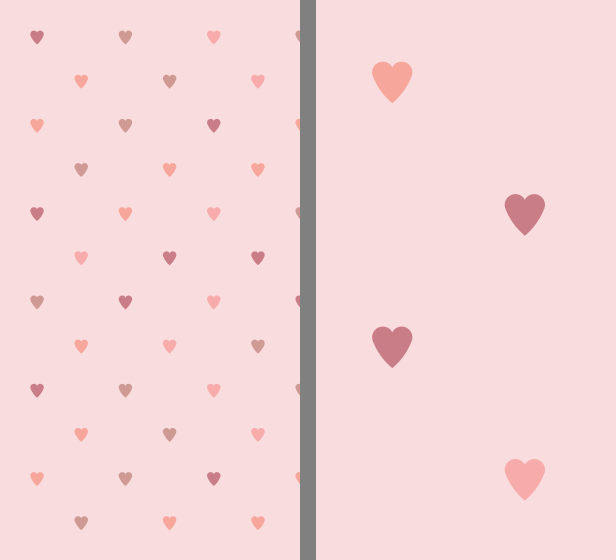
Left, the full canvas; right, a detail of the centre.
A Shadertoy shader for this pattern:

```glsl
// Small hearts in four rosy tints on a pale pink ground, on a staggered grid.
// Each heart is a distance function of two tangent arcs, mirrored in x;
// the tints follow a sequence that repeats every eight rows.

// Signed distance to a heart about 18 wide and 19 tall, centred on the origin
float heartDistance(vec2 p) {
    p.x = abs(p.x);
    vec2 lobe = vec2(4.3, 4.6);
    vec2 seamNormal = vec2(0.36, 0.933);
    float lobeArc = length(p - lobe) - 4.9;
    float sideArc = length(p - vec2(-19.12, 13.64)) - 30.0;
    return dot(p - lobe, seamNormal) > 0.0 ? lobeArc : sideArc;
}

// Tint of the heart in a given column and row
vec3 heartTint(float column, float row) {
    const int sequence[32] = int[32](
        0, 1, 3, 1,   2, 1, 3, 2,
        2, 1, 0, 2,   1, 2, 2, 1,
        0, 2, 3, 1,   3, 0, 0, 2,
        1, 0, 3, 0,   2, 3, 1, 2);
    vec3 tints[4] = vec3[4](
        vec3(0.79, 0.49, 0.53),   // rose
        vec3(0.81, 0.60, 0.58),   // taupe
        vec3(0.97, 0.65, 0.61),   // coral
        vec3(0.97, 0.67, 0.67));  // pink
    return tints[sequence[int(mod(row, 8.0)) * 4 + int(mod(column, 4.0))]];
}

void mainImage(out vec4 fragColor, in vec2 fragCoord) {
    // The canvas is 768 units tall, measured from the top left
    float unitsPerPixel = 768.0 / iResolution.y;
    vec2 p = vec2(fragCoord.x, iResolution.y - fragCoord.y) * unitsPerPixel;

    // Staggered grid: odd rows shift by half a column
    vec2 pitch = vec2(121.2, 60.55);
    vec2 grid = (p - vec2(50.8, 51.5)) / pitch;
    float row = floor(grid.y + 0.5);
    grid.x -= 0.5 * mod(row, 2.0);
    float column = floor(grid.x + 0.5);
    vec2 local = (grid - vec2(column, row)) * pitch;

    // Smooth-edged heart over the ground
    float d = heartDistance(vec2(local.x, -local.y));
    float coverage = clamp(0.5 - d / unitsPerPixel, 0.0, 1.0);
    vec3 color = mix(vec3(0.975, 0.863, 0.868), heartTint(column, row), coverage);
    fragColor = vec4(color, 1.0);
}
```
